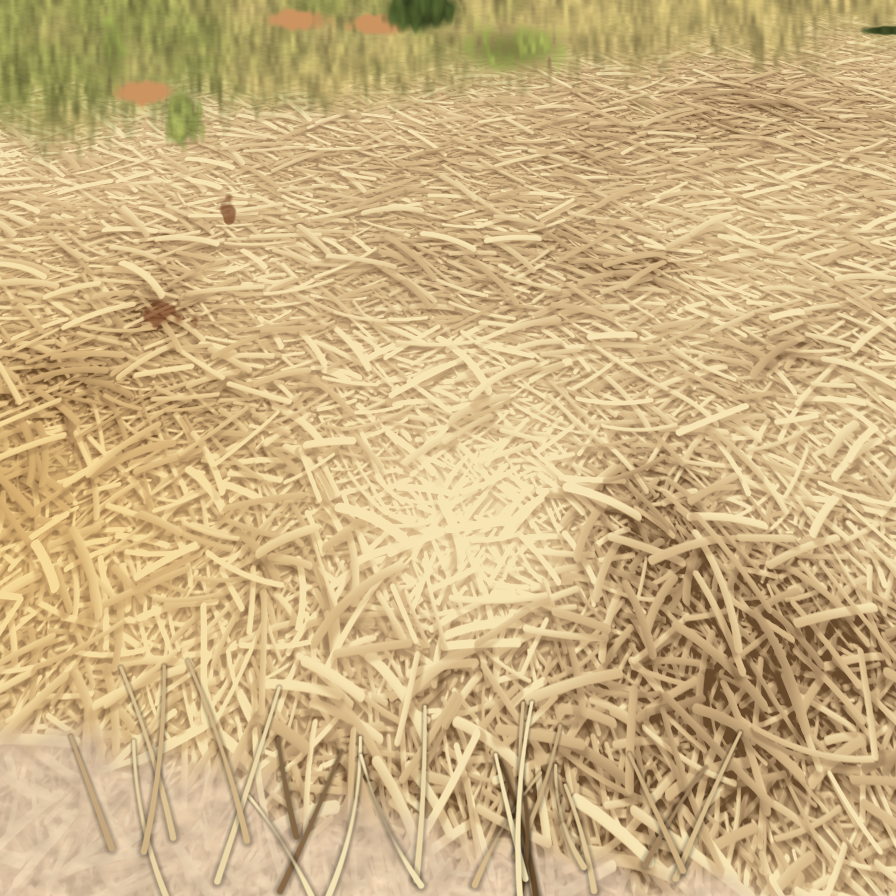
A WebGL 2 fragment shader for this texture:

```glsl
#version 300 es
precision highp float;

#define STRAW_LAYERS 13
#define STALKS 24
#define HORIZON 1.6
#define FINE_CELLS 30.0
#define COARSE_CELLS 12.0
#define STRAW_WIDTH 0.055
#define SHADOW_DEPTH 0.5
#define GRASS_EDGE 0.845
#define SOIL_EDGE 0.185

uniform vec2 u_resolution;
out vec4 fragColor;

const vec3 UMBER = vec3(0.40, 0.29, 0.17);
const vec3 BROWN = vec3(0.67, 0.55, 0.40);
const vec3 TAN = vec3(0.85, 0.73, 0.54);
const vec3 CREAM = vec3(0.97, 0.90, 0.71);
const vec3 SOIL = vec3(0.88, 0.78, 0.67);
const vec3 CLAY = vec3(0.80, 0.58, 0.38);
const vec3 GREEN = vec3(0.51, 0.55, 0.27);
const vec3 OLIVE = vec3(0.73, 0.66, 0.41);
const vec3 BUSH = vec3(0.27, 0.32, 0.16);

// Light and shade over the field: centre, radii, and matching strength
const int SPOTS = 12;
const vec4 SPOT[SPOTS] = vec4[](
  vec4(0.52, 0.42, 0.17, 0.12), vec4(0.90, 0.25, 0.24, 0.15),
  vec4(0.72, 0.43, 0.07, 0.10), vec4(0.88, 0.86, 0.26, 0.06),
  vec4(0.50, 0.71, 0.15, 0.05), vec4(0.20, 0.73, 0.08, 0.03),
  vec4(0.18, 0.65, 0.06, 0.04), vec4(0.04, 0.58, 0.10, 0.06),
  vec4(0.25, 0.53, 0.16, 0.06), vec4(0.74, 0.70, 0.06, 0.02),
  vec4(0.87, 0.61, 0.06, 0.03), vec4(0.55, 0.14, 0.25, 0.12));
const float STRENGTH[SPOTS] = float[](
  0.24, -0.30, -0.24, -0.20, -0.17, -0.17, -0.20, -0.14, -0.12, -0.20, -0.13, -0.13);

vec3 hash3(vec2 p) {
  vec3 h = fract(p.xyx * vec3(0.1031, 0.1030, 0.0973));
  h += dot(h, h.yxz + 33.33);
  return fract((h.xxy + h.yzz) * h.zyx);
}

float noise(vec2 p) {
  vec2 i = floor(p), f = fract(p);
  f = f * f * (3.0 - 2.0 * f);
  return mix(mix(hash3(i).x, hash3(i + vec2(1, 0)).x, f.x),
             mix(hash3(i + vec2(0, 1)).x, hash3(i + vec2(1, 1)).x, f.x), f.y);
}

float fbm(vec2 p) {
  return 0.55 * noise(p) + 0.3 * noise(p * 2.1 + 7.0) + 0.15 * noise(p * 4.3 + 19.0);
}

float blob(vec2 p, vec2 centre, vec2 radius) {
  vec2 q = (p - centre) / radius;
  return exp(-dot(q, q));
}

// Tone of overlapping straws lying on the ground plane
float strawTone(vec2 uv) {
  float scale = HORIZON / (HORIZON - uv.y);
  vec2 ground = vec2((uv.x - 0.5) * scale, scale);
  float tone = 0.42;
  for (int layer = 0; layer < STRAW_LAYERS; layer++) {
    float cells = mix(FINE_CELLS, COARSE_CELLS, float(layer) / float(STRAW_LAYERS - 1));
    vec2 p = ground * cells + float(layer) * vec2(17.37, 9.71) + 40.0;
    float blur = cells * scale / u_resolution.y;
    for (int k = 0; k < 9; k++) {
      vec2 cell = floor(p) + vec2(k % 3 - 1, k / 3 - 1);
      vec3 place = hash3(cell + float(layer) * 31.0);
      vec3 look = hash3(cell + float(layer) * 57.0 + 211.0);
      float angle = (place.z - 0.5) * mix(2.9, 1.3, smoothstep(0.2, 0.75, uv.y)) - 0.12;
      vec2 dir = vec2(cos(angle), sin(angle)), d = p - cell - place.xy;
      float along = dot(d, dir);
      float across = dot(d, vec2(-dir.y, dir.x)) + (look.x - 0.5) * 0.35 * along * along;
      float over = max(abs(along) - mix(0.4, 0.85, look.y), 0.0);
      float width = STRAW_WIDTH * mix(0.6, 1.4, look.x);
      float shade = 1.0 - smoothstep(width, width * 2.2 + blur, length(vec2(over, across + width * 1.3)));
      float body = 1.0 - smoothstep(width - blur, width + blur, length(vec2(over, across)));
      tone *= 1.0 - SHADOW_DEPTH * 0.62 * shade;
      float lit = 0.47 + 0.47 * look.z + 0.08 * clamp(across / width, -1.0, 1.0);
      tone = mix(tone, lit, body);
    }
  }
  return tone;
}

vec3 strawColor(float t) {
  vec3 c = mix(UMBER, BROWN, smoothstep(0.0, 0.28, t));
  c = mix(c, TAN, smoothstep(0.22, 0.56, t));
  return mix(c, CREAM, smoothstep(0.52, 0.84, t));
}

void main() {
  vec2 uv = gl_FragCoord.xy / u_resolution;
  float pixel = 1.0 / u_resolution.y;
  float patches = fbm(uv * vec2(6.0, 11.0));

  // Straw mat
  float tone = mix(0.62, strawTone(uv), mix(1.0, 0.7, uv.y)) + 0.06 + (patches - 0.5) * 0.3;
  for (int i = 0; i < SPOTS; i++) tone += STRENGTH[i] * blob(uv, SPOT[i].xy, SPOT[i].zw);
  vec3 color = strawColor(tone);
  color *= mix(vec3(1), vec3(1.0, 0.95, 0.83), blob(uv, vec2(0.0, 0.42), vec2(0.3, 0.25)));

  // Pale bare soil
  float soilLine = SOIL_EDGE - 0.21 * uv.x + (fbm(uv * 14.0) - 0.5) * 0.1;
  float soil = 1.0 - smoothstep(-0.03, 0.03, uv.y - soilLine);
  vec3 dirt = SOIL * (0.86 + 0.27 * fbm(uv * vec2(45.0, 70.0)));
  color = mix(color, dirt, soil * 0.78);

  // Standing stalks near the lower edge
  for (int i = 0; i < STALKS; i++) {
    vec3 a = hash3(vec2(i, 5)), b = hash3(vec2(i, 83));
    vec2 root = vec2(0.12 + 0.66 * a.x, -0.03 + 0.1 * a.y);
    vec2 stem = vec2((a.z - 0.5) * 0.15, 0.1 + 0.13 * b.x), d = uv - root;
    float h = clamp(dot(d, stem) / dot(stem, stem), 0.0, 1.0);
    float gap = length(d - stem * h - vec2(0.02 * (b.y - 0.5) * h * (1.0 - h) * 4.0, 0));
    float width = mix(0.0035, 0.0018, h);
    color *= 1.0 - 0.25 * (1.0 - smoothstep(width, width * 3.0, gap));
    color = mix(color, strawColor(b.z * 0.9), 1.0 - smoothstep(width - pixel, width + pixel, gap));
  }

  // Grass strip with upright blades and clay showing through
  float blades = 0.6 * noise(uv * vec2(130.0, 32.0) + uv.y * 9.0) + 0.4 * noise(uv * vec2(220.0, 90.0));
  float clumps = fbm(uv * vec2(14.0, 22.0) + 3.0);
  float grassLine = GRASS_EDGE + 0.1 * uv.x + (clumps - 0.5) * 0.07 + (blades - 0.5) * 0.05;
  float grass = smoothstep(-0.03, 0.05, uv.y - grassLine);
  float lush = clamp(1.0 - uv.x * 1.5 + (clumps - 0.5) * 1.6, 0.0, 1.0);
  vec3 meadow = mix(OLIVE, GREEN, lush * 0.8) * (0.66 + 0.62 * blades);
  color = mix(color, meadow, grass * 0.9);
  float clay = blob(uv, vec2(0.33, 0.978), vec2(0.035, 0.013))
    + blob(uv, vec2(0.42, 0.973), vec2(0.035, 0.012)) + blob(uv, vec2(0.16, 0.897), vec2(0.035, 0.014));
  color = mix(color, CLAY, smoothstep(0.25, 0.7, clay + (blades - 0.5) * 0.5));

  // Dark bush, green tufts and a corner shadow
  float rough = (blades - 0.5) * 0.8;
  float bush = blob(uv, vec2(0.472, 0.99), vec2(0.045, 0.026)) + blob(uv, vec2(0.99, 0.966), vec2(0.03, 0.006));
  float tuft = blob(uv, vec2(0.205, 0.867), vec2(0.026, 0.036)) + 0.75 * blob(uv, vec2(0.57, 0.945), vec2(0.07, 0.03))
    + 0.7 * blob(uv, vec2(0.125, 0.94), vec2(0.02, 0.05));
  color = mix(color, GREEN * (0.55 + 0.8 * blades), 0.85 * smoothstep(0.3, 0.75, tuft + rough));
  color = mix(color, BUSH * (0.6 + 0.8 * blades), smoothstep(0.3, 0.65, bush + rough * 0.6));

  // Small russet leaves
  float leaf = blob(uv, vec2(0.255, 0.765), vec2(0.009, 0.02)) + 0.7 * blob(uv, vec2(0.185, 0.65), vec2(0.04, 0.03));
  color = mix(color, vec3(0.47, 0.27, 0.16), 0.7 * smoothstep(0.45, 0.75, leaf + (noise(uv * 110.0) - 0.5) * 0.7));

  fragColor = vec4(clamp(color, 0.0, 1.0), 1.0);
}
```
